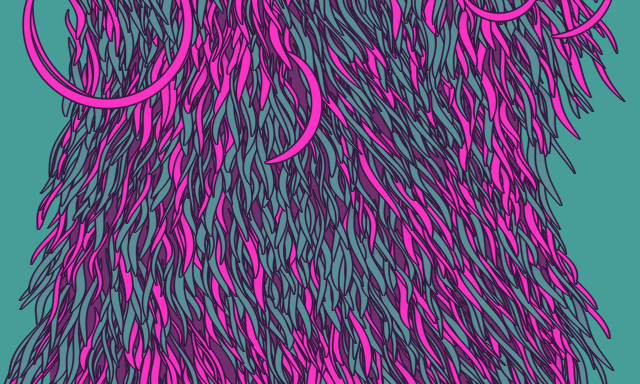
This pattern is drawn by a WebGL 1 fragment shader. Its source:

```glsl
precision highp float;
uniform vec2 u_resolution;

const float PI = 3.14159265;
const vec3 TEAL = vec3(0.28, 0.62, 0.60);
const vec3 SLATE = vec3(0.35, 0.56, 0.59);
const vec3 MAGENTA = vec3(0.98, 0.20, 0.77);
const vec3 PLUM = vec3(0.44, 0.19, 0.43);
const vec3 INK = vec3(0.20, 0.09, 0.24);
const vec2 CELL = vec2(0.03, 0.05);
const float LINE = 0.0021;

float hash(vec2 p) {
  return fract(sin(dot(p, vec2(127.1, 311.7))) * 43758.5);
}

vec2 gradient(vec2 cell) {
  float angle = 2.0 * PI * hash(cell);
  return vec2(cos(angle), sin(angle));
}

float gradientNoise(vec2 p) {
  vec2 i = floor(p), f = fract(p);
  vec2 s = f * f * (3.0 - 2.0 * f), e = vec2(1.0, 0.0);
  float low = mix(dot(gradient(i), f), dot(gradient(i + e.xy), f - e.xy), s.x);
  float high = mix(dot(gradient(i + e.yx), f - e.yx),
                   dot(gradient(i + e.xx), f - e.xx), s.x);
  return mix(low, high, s.y);
}

// Sideways drift of the fur per unit of fall
float lean(vec2 p) {
  float flare = (1.0 - smoothstep(0.0, 0.5, p.x)) * (1.0 - smoothstep(0.6, 0.95, p.y));
  return 0.42 * smoothstep(0.35, 1.15, p.x) - 0.95 * flare
       + 0.8 * gradientNoise(p * vec2(3.0, 2.0));
}

// Signed depth inside the area where locks take root
float bodyDepth(vec2 p) {
  float left = mix(0.10, 0.21, smoothstep(0.1, 0.75, p.y))
             - 0.04 * smoothstep(0.8, 1.0, p.y);
  float right = 1.48 - 0.10 * smoothstep(0.15, 0.75, p.y)
              + 0.10 * smoothstep(0.75, 1.0, p.y);
  return min(p.x - left, right - p.x);
}

// Filled shape with an ink outline
vec3 paint(vec3 under, vec3 fill, float d, float soft) {
  vec3 color = mix(under, INK, 1.0 - smoothstep(-soft, soft, d - LINE));
  return mix(color, fill, 1.0 - smoothstep(-soft, soft, d + LINE));
}

// One leaf-shaped lock hanging from a jittered root
vec3 paintLock(vec3 under, vec2 p, vec2 id, float soft) {
  vec2 root = (id + vec2(hash(id), hash(id + 17.3))) * CELL;
  float size = mix(0.14, 0.25, hash(id + 41.7));
  float t = (root.y - p.y) / size;
  if (t < 0.0 || t > 1.0 || bodyDepth(root) < 0.0) return under;

  float slope = lean(root);
  float wave = 0.012 * sin(2.0 * PI * (t + hash(id + 5.1)));
  float spine = root.x + slope * t * size + wave;
  float girth = mix(0.007, 0.021, hash(id + 71.9));
  float halfWidth = girth * 1.9 * pow(t, 0.9) * pow(1.0 - t, 0.65);
  float d = (abs(p.x - spine) - halfWidth) * inversesqrt(1.0 + slope * slope);
  if (d > LINE + soft) return under;

  float chance = 0.37 + 0.75 * gradientNoise(root * vec2(5.0, 2.5) + 8.0);
  vec3 fill = hash(id + 93.3) < chance ? MAGENTA : SLATE;
  fill = mix(fill, PLUM, 0.35 * (1.0 - smoothstep(0.0, 0.55, t)));
  return paint(under, fill, d, soft);
}

// Higher rows overlap lower ones like shingles
vec3 paintFur(vec3 color, vec2 p, float soft) {
  float firstRow = floor(p.y / CELL.y);
  float drift = lean(p);
  for (int j = 0; j < 6; j++) {
    float row = float(j);
    float column = floor((p.x - drift * row * CELL.y) / CELL.x);
    for (int i = -4; i <= 4; i++) {
      color = paintLock(color, p, vec2(column + float(i), firstRow + row), soft);
    }
  }
  return color;
}

// Distance to a crescent centred on an angle and tapering to both ends
float crescent(vec2 p, vec2 center, float radius, float middle, float span, float thick) {
  vec2 q = p - center;
  float turn = abs(mod(atan(q.y, q.x) - middle + PI, 2.0 * PI) - PI) / span;
  float taper = sqrt(max(1.0 - turn * turn, 0.0));
  return abs(length(q) - radius) - thick * taper + max(turn - 1.0, 0.0) * radius * span;
}

void main() {
  vec2 p = gl_FragCoord.xy / u_resolution.y;
  float soft = max(0.8 / u_resolution.y, 0.0012);

  vec3 color = mix(TEAL, PLUM, smoothstep(-soft, soft, bodyDepth(p) - 0.03));
  color = paintFur(color, p, soft);

  // Loose curls over the fur
  color = paint(color, MAGENTA, crescent(p, vec2(0.33, 0.98), 0.25, 3.5, 0.9, 0.006), soft);
  color = paint(color, MAGENTA, crescent(p, vec2(0.28, 0.94), 0.21, -1.2, 2.9, 0.013), soft);
  color = paint(color, MAGENTA, crescent(p, vec2(0.67, 0.73), 0.155, -0.2, 1.25, 0.014), soft);
  color = paint(color, MAGENTA, crescent(p, vec2(1.30, 1.06), 0.105, -1.4, 1.3, 0.011), soft);
  color = paint(color, MAGENTA, crescent(p, vec2(1.44, 1.06), 0.155, -0.8, 0.8, 0.010), soft);

  gl_FragColor = vec4(color, 1.0);
}
```
